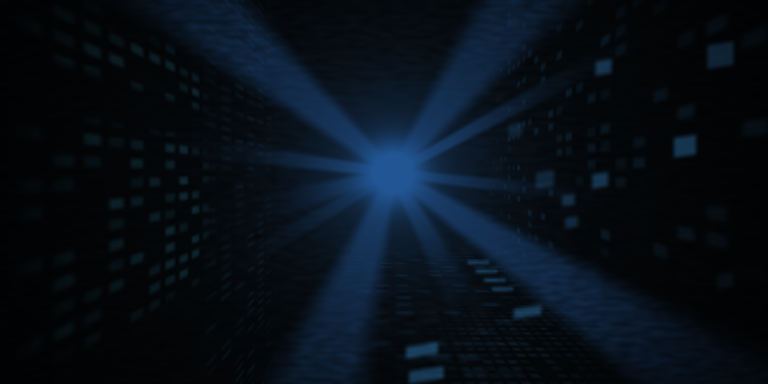
Give the GLSL for this background, as a Shadertoy shader.

```glsl
// Blue light burst at the vanishing point of a dark corridor of lit windows.

float hash(vec2 p) {
    p = fract(p * vec2(0.1031, 0.1137));
    p += dot(p, p.yx + 33.33);
    return fract((p.x + p.y) * p.x * 17.3);
}

float gradientDot(vec2 cell, vec2 offset) {
    float a = 6.2832 * hash(cell);
    return dot(vec2(cos(a), sin(a)), offset);
}

float gradientNoise(vec2 p) {
    vec2 i = floor(p), f = fract(p), s = f * f * (3.0 - 2.0 * f);
    vec2 e = vec2(0, 1);
    return mix(mix(gradientDot(i, f), gradientDot(i + e.yx, f - e.yx), s.x),
               mix(gradientDot(i + e, f - e), gradientDot(i + 1.0, f - 1.0), s.x), s.y);
}

// Soft rectangle: one inside, zero outside.
float pane(vec2 p, vec2 halfSize, float blur) {
    vec2 m = smoothstep(halfSize + blur, halfSize - blur, abs(p));
    return m.x * m.y;
}

// Grid of panes, each with its own brightness; density is the lit share.
float windows(vec2 uv, vec2 halfSize, float density) {
    vec2 cell = floor(uv);
    float lit = step(hash(cell + 71.0), density) * (0.4 + 0.6 * hash(cell + 23.0));
    return lit * pane(fract(uv) - 0.5, halfSize, 0.17);
}

// Beams: angle in degrees, spread, reach, strength.
const vec4 BEAMS[10] = vec4[10](
    vec4(139.5, 0.135, 0.85, 0.56), vec4(53.0, 0.165, 0.75, 0.53),
    vec4(28.7, 0.025, 0.36, 0.72), vec4(-6.5, 0.018, 0.28, 0.62),
    vec4(-33.5, 0.115, 0.95, 0.60), vec4(-61.0, 0.085, 0.24, 0.62),
    vec4(-109.5, 0.185, 0.65, 0.58), vec4(-149.7, 0.035, 0.26, 0.42),
    vec4(-165.0, 0.075, 0.19, 0.72), vec4(172.5, 0.035, 0.28, 0.72));

// Bright panes: centre from the vanishing point, half width, brightness.
const vec4 PANES[12] = vec4[12](
    vec4(0.852, 0.307, 0.038, 0.75), vec4(0.760, 0.070, 0.032, 1.0),
    vec4(0.548, 0.275, 0.023, 0.85), vec4(0.539, -0.019, 0.023, 0.8),
    vec4(0.456, -0.071, 0.018, 0.65), vec4(0.464, -0.128, 0.018, 0.55),
    vec4(0.395, -0.017, 0.026, 0.5), vec4(0.318, 0.112, 0.020, 0.4),
    vec4(0.075, -0.462, 0.046, 0.95), vec4(0.086, -0.526, 0.050, 0.85),
    vec4(0.350, -0.362, 0.040, 0.9), vec4(0.865, -0.280, 0.024, 0.25));

void mainImage(out vec4 fragColor, in vec2 fragCoord) {
    vec2 p = (fragCoord - vec2(0.512, 0.5495) * iResolution.xy) / iResolution.y;
    float r = length(p);
    float side = max(abs(p.x), 0.03), drop = max(abs(p.y), 0.03);
    vec2 wall = vec2(1.0 / side, p.y / side);
    vec2 ground = vec2(p.x / drop, 1.0 / drop);

    // Dark air with a wide blue halo
    vec3 color = vec3(0.012, 0.020, 0.027) * (1.15 - 0.45 * r);
    color += vec3(0.030, 0.072, 0.120) * exp(-r * r / 0.085);
    color += vec3(0.010, 0.018, 0.026) * exp(-r * r / 0.35);

    // Faint streaks along the surfaces
    float streak = gradientNoise(p * vec2(24, 75));
    color *= 1.0 + 0.45 * streak * smoothstep(0.1, 0.35, r);

    // Left wall: rows of teal windows receding toward the light
    float leftMask = smoothstep(-0.46, -0.52, p.x)
        * smoothstep(0.05, 0.11, abs(wall.y - 0.25))
        * smoothstep(0.65, 0.45, abs(wall.y))
        * smoothstep(-1.04, -0.75, p.x);
    float leftLit = windows(wall * vec2(9, 13.5), vec2(0.32, 0.24), 0.68);
    color += vec3(0.040, 0.125, 0.150) * leftLit * leftMask;
    float farMask = smoothstep(-0.29, -0.35, p.x) * smoothstep(-0.52, -0.45, p.x);
    color += vec3(0.015, 0.045, 0.060) * farMask
        * windows(wall * vec2(5, 17), vec2(0.32, 0.22), 0.6);

    // Right wall: sparse dim windows
    float rightMask = smoothstep(0.2, 0.35, p.x) * smoothstep(0.42, 0.25, abs(p.y - 0.1));
    color += vec3(0.025, 0.070, 0.105) * rightMask
        * windows(wall * vec2(8, 12) + 5.0, vec2(0.3, 0.26), 0.24);

    // Floor: fine tiles and a short stack of bright slats
    float tileMask = smoothstep(-0.28, -0.43, p.y) * exp(-pow((p.x - 0.33) / 0.2, 2.0));
    color += vec3(0.025, 0.060, 0.085) * tileMask
        * windows(ground * vec2(15, 14), vec2(0.34, 0.26), 0.9);
    float floorMask = smoothstep(-0.18, -0.25, p.y) * smoothstep(0.35, 0.1, abs(p.x - 0.12));
    color += vec3(0.020, 0.055, 0.085) * floorMask
        * windows(ground * vec2(6, 6), vec2(0.34, 0.22), 0.4);
    for (int i = 0; i < 4; i++) {
        vec2 slat = p - vec2(0.222 + 0.021 * float(i), -0.233 - 0.023 * float(i));
        color += vec3(0.06, 0.16, 0.24) * pane(slat, vec2(0.028, 0.005), 0.007);
    }

    // Bright blurred panes, flatter on the floor
    for (int i = 0; i < 12; i++) {
        vec4 s = PANES[i];
        vec2 q = p - s.xy;
        q.y -= 0.15 * q.x;
        float flatness = s.y < -0.3 ? 0.32 : 0.8;
        color += vec3(0.085, 0.220, 0.330) * s.w * pane(q, s.z * vec2(0.9, flatness), 0.010);
    }

    // Beams widen from the centre and fade with distance
    float dark = 1.0;
    for (int i = 0; i < 10; i++) {
        vec4 b = BEAMS[i];
        float a = radians(b.x);
        vec2 dir = vec2(cos(a), sin(a));
        float along = dot(p, dir), across = abs(p.x * dir.y - p.y * dir.x);
        float width = 0.012 + b.y * max(along, 0.0);
        float beam = smoothstep(1.35, 0.45, across / width) * smoothstep(-0.02, 0.06, along);
        float grain = 1.0 + 0.5 * streak * smoothstep(0.25, 0.6, along);
        dark *= 1.0 - b.w * beam * grain * exp(-pow(along / b.z, 2.0));
    }
    color = mix(color, vec3(0.115, 0.285, 0.500), 1.0 - dark);

    // Glowing core
    float core = 0.95 * exp(-pow(r / 0.085, 2.5)) + 0.28 * exp(-r * r / 0.03);
    color = mix(color, vec3(0.130, 0.335, 0.580), min(core, 1.0));

    // Edge falloff
    color *= 1.0 - 0.35 * smoothstep(0.5, 1.1, r);
    fragColor = vec4(color, 1.0);
}
```
